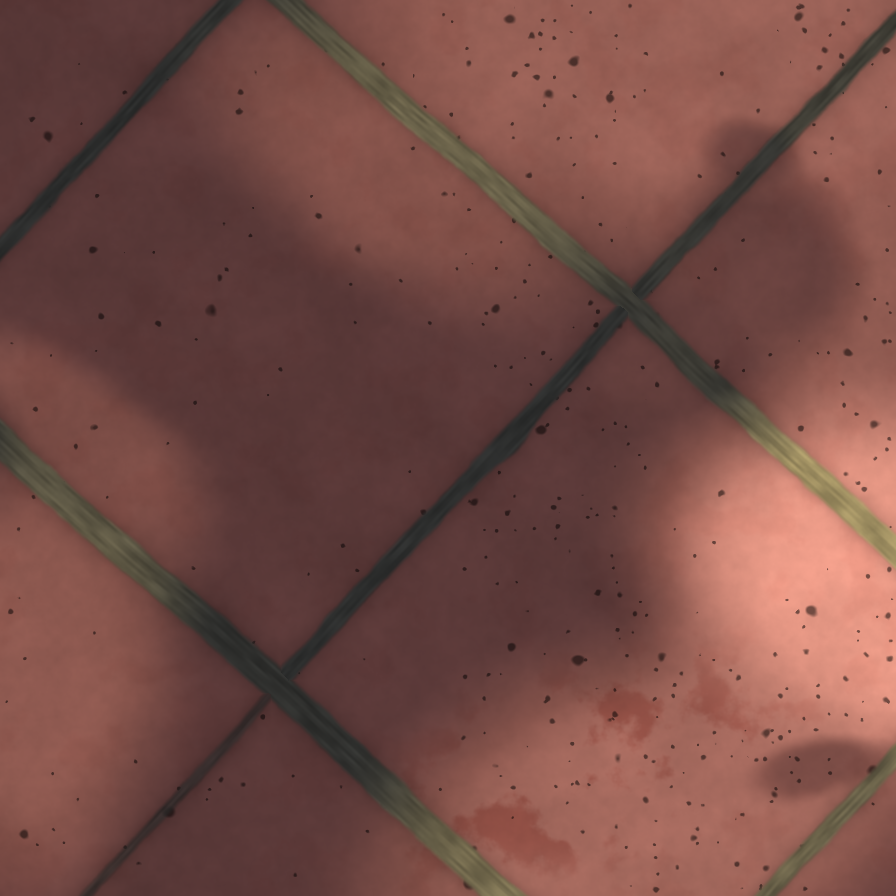
This texture is drawn by a three.js fragment shader. Its source:

```glsl
// Terracotta floor tiles laid diagonally, with mossy joints and dappled light.
// A rotated grid gives tiles and joints; warped soft ellipses give sun and shade;
// layered noise gives the clay mottling, pits, stains and ragged joint edges.
varying vec2 vUv;

const vec2 CROSSING = vec2(0.703, 0.659);   // one joint crossing
const vec2 AXIS_U = vec2(0.679, 0.734);     // direction of the narrow joints
const vec2 AXIS_V = vec2(0.734, -0.679);    // direction of the wide joints
const vec2 PITCH = vec2(0.579, 0.560);      // tile size along each axis
const float WIDE_HALF = 0.0135;
const float NARROW_HALF = 0.0095;
const float EDGE_SOFT = 0.0032;
const float JOINT_BEND = 0.022;
const float SHADE_LEVEL = 0.05;
const float GRAIN = 0.07;
const vec3 CLAY_SHADE = vec3(0.335, 0.212, 0.212);
const vec3 CLAY_MID = vec3(0.515, 0.320, 0.288);
const vec3 CLAY_SUN = vec3(0.770, 0.500, 0.440);
const vec3 JOINT_SHADE = vec3(0.175, 0.180, 0.180);
const vec3 JOINT_SUN = vec3(0.610, 0.550, 0.380);
const vec3 STAIN = vec3(0.90, 0.76, 0.74);

float hash(vec2 p) {
  vec3 q = fract(vec3(p.xyx) * 0.1031);
  q += dot(q, q.yzx + 33.33);
  return fract((q.x + q.y) * q.z);
}

float noise(vec2 p) {
  vec2 i = floor(p), f = fract(p);
  f = f * f * (3.0 - 2.0 * f);
  return mix(mix(hash(i), hash(i + vec2(1, 0)), f.x),
             mix(hash(i + vec2(0, 1)), hash(i + vec2(1, 1)), f.x), f.y);
}

float fbm(vec2 p) {
  float sum = 0.0, amp = 0.5;
  for (int i = 0; i < 5; i++) {
    sum += amp * noise(p);
    p = mat2(1.6, 1.2, -1.2, 1.6) * p + 7.3;
    amp *= 0.5;
  }
  return sum;
}

// Soft tilted ellipse, 1 inside and 0 outside
float pool(vec2 p, vec2 center, vec2 radius, float angle) {
  float c = cos(angle), s = sin(angle);
  vec2 d = mat2(c, -s, s, c) * (p - center);
  return 1.0 - smoothstep(0.55, 1.35, length(d / radius));
}

// Sunlight falling through foliage: 0 is shade, 1 is full sun
float sunlight(vec2 p) {
  p += 0.07 * (vec2(fbm(p * 4.0 + 3.0), fbm(p * 4.0 + 19.0)) - 0.48);
  float l = SHADE_LEVEL;
  l = mix(l, 0.46, pool(p, vec2(0.44, 0.82), vec2(0.24, 0.115), -0.6));
  l = mix(l, 0.66, pool(p, vec2(0.80, 0.97), vec2(0.43, 0.27), -0.15));
  l = mix(l, 0.62, pool(p, vec2(1.02, 0.62), vec2(0.17, 0.20), 0.3));
  l = mix(l, 0.74, pool(p, vec2(0.76, 0.10), vec2(0.34, 0.19), 0.35));
  l = mix(l, 1.30, pool(p, vec2(1.03, 0.34), vec2(0.30, 0.19), -0.3));
  l = mix(l, 0.56, pool(p, vec2(0.03, 0.25), vec2(0.16, 0.25), -0.1));
  l = mix(l, 0.42, pool(p, vec2(0.08, 0.51), vec2(0.17, 0.07), -0.75));
  // Leaf shadows
  l = mix(l, 0.20, pool(p, vec2(0.85, 0.72), vec2(0.11, 0.09), -0.7));
  l = mix(l, 0.28, pool(p, vec2(0.83, 0.83), vec2(0.05, 0.04), 0.0));
  l = mix(l, 0.16, pool(p, vec2(0.74, 0.60), vec2(0.09, 0.06), 0.5));
  return mix(l, 0.42, pool(p, vec2(0.92, 0.135), vec2(0.08, 0.028), 0.1));
}

// Small dark pits, one candidate per cell
float pits(vec2 p, float amount) {
  float mask = 0.0;
  for (int i = 0; i < 3; i++) {
    vec2 q = p * (24.0 + 19.0 * float(i)) + 31.0 * float(i);
    vec2 cell = floor(q);
    vec2 spot = 0.25 + 0.5 * vec2(hash(cell + 5.0), hash(cell + 9.0));
    float size = mix(0.06, 0.17, hash(cell + 13.0));
    float d = length(fract(q) - spot) + 0.12 * (noise(q * 6.0) - 0.5);
    mask += step(1.0 - amount, hash(cell)) * (1.0 - smoothstep(size * 0.4, size + 0.04, d));
  }
  return min(mask, 1.0);
}

void main() {
  vec2 p = vUv;
  float sun = sunlight(p);

  // Tile grid, with wide joints bending slightly beyond each crossing
  vec2 g = vec2(dot(p - CROSSING, AXIS_U), dot(p - CROSSING, AXIS_V));
  g.x -= JOINT_BEND * min(g.y, 0.0);
  g += 0.005 * (vec2(noise(g.yx * 9.0), noise(g * 9.0 + 40.0)) - 0.5);
  vec2 line = floor(g / PITCH + 0.5);
  vec2 offset = g - line * PITCH;
  vec2 tile = floor(g / PITCH);

  // Joint widths: lower wide joint is broader, one narrow segment pinches
  float rag = fbm(p * 38.0) - 0.48;
  float pinch = step(g.x, -PITCH.x) * (1.0 - step(0.5, abs(line.y)));
  float wide = WIDE_HALF + 0.003 * step(line.x, -0.5) + 0.006 * rag;
  float narrow = mix(NARROW_HALF, 0.0048, pinch) + 0.006 * rag;
  float chip = exp(-pow((g.x + 0.20) / 0.035, 2.0)) * step(0.0, offset.y);
  narrow += 0.007 * chip * (1.0 - step(0.5, abs(line.y)));
  vec2 edge = abs(offset) - vec2(wide, narrow);
  vec2 cover = 1.0 - smoothstep(-EDGE_SOFT, EDGE_SOFT, edge);
  float joint = max(cover.x, cover.y);

  // Clay body
  vec3 clay = mix(CLAY_SHADE, CLAY_MID, clamp(sun * 2.0, 0.0, 1.0));
  clay += (CLAY_SUN - CLAY_MID) * max(sun * 2.0 - 1.0, 0.0);
  clay *= 0.98 + 0.04 * hash(tile + 20.0);
  clay *= 1.0 + 0.16 * (fbm(p * 13.0 + 4.0) - 0.48) + GRAIN * (fbm(p * 95.0) - 0.48);
  float blotch = smoothstep(0.50, 0.68, fbm(p * 24.0 + 11.0));
  float stained = pool(p, vec2(0.66, 0.14), vec2(0.22, 0.10), 0.3);
  clay *= mix(vec3(1.0), STAIN, blotch * (0.15 + 0.75 * stained));
  float wear = smoothstep(0.35, 0.8, p.x) * smoothstep(0.3, 0.6, noise(p * 5.0 + 2.0));
  clay *= 1.0 - 0.5 * pits(p, 0.03 + 0.16 * wear);
  clay *= 1.0 - 0.16 * exp(-max(min(edge.x, edge.y), 0.0) / 0.009);

  // Mossy joint fill, streaked along its length
  float alongWide = step(cover.y, cover.x);
  float streak = mix(noise(g * vec2(300.0, 35.0)), noise(g * vec2(35.0, 300.0)), 1.0 - alongWide);
  float moss = max(alongWide, mix(0.3, 0.85, step(0.5, line.y)));
  vec3 fill = mix(JOINT_SHADE, JOINT_SUN, clamp(sun * moss, 0.0, 1.1));
  fill = mix(fill, clay * 0.8, 0.45 * pinch * (1.0 - alongWide));
  fill *= 0.82 + 0.26 * streak + 0.25 * rag;

  gl_FragColor = vec4(clamp(mix(clay, fill, joint), 0.0, 1.0), 1.0);
}
```
